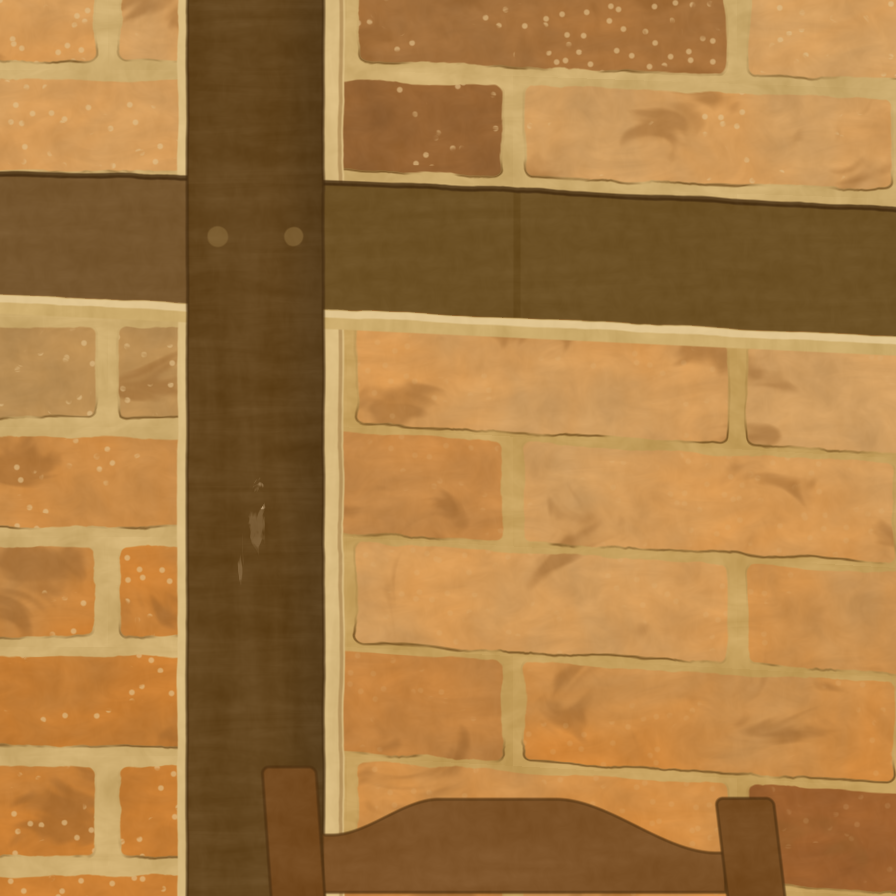
A WebGL 1 fragment shader for this texture:

```glsl
precision highp float;
uniform vec2 u_resolution;

float hash(vec2 p) {
  return fract(sin(dot(p, vec2(41.7, 289.3))) * 4375.85);
}

// Layered, turned and bent sines, roughly -1 to 1
float waves(vec2 p) {
  float sum = 0.0, amp = 0.6;
  for (int i = 0; i < 5; i++) {
    p = mat2(0.8, -0.6, 0.6, 0.8) * p * 1.7 + 1.3;
    p += 0.6 * sin(p.yx);
    sum += amp * sin(p.x) * sin(p.y);
    amp *= 0.62;
  }
  return sum;
}

// Cellular noise: distance to the nearest scattered point
float cells(vec2 p) {
  float nearest = 1.0;
  for (int y = -1; y <= 1; y++)
    for (int x = -1; x <= 1; x++) {
      vec2 id = floor(p) + vec2(x, y);
      vec2 point = id + vec2(hash(id), hash(id + 7.3));
      nearest = min(nearest, length(p - point));
    }
  return nearest;
}

float box(vec2 p, vec2 halfSize, float radius) {
  vec2 d = abs(p) - halfSize + radius;
  return length(max(d, 0.0)) + min(max(d.x, d.y), 0.0) - radius;
}

float fill(float d) {
  float soft = max(1.0 / u_resolution.y, 0.0014);
  return 1.0 - smoothstep(-soft, soft, d);
}

float line(float d, float width) {
  return fill(abs(d) - width);
}

vec3 brickwork(vec2 p, float upper, float right) {
  // Running bond; courses tilt to the right of the post
  float tilt = mix(0.056, 0.035, upper) * max(p.x - 0.38, 0.0);
  vec2 size = vec2(0.436, 0.1225);
  float v = (p.y - tilt - mix(0.4766, 0.078, upper)) / size.y;
  float odd = mod(floor(v), 2.0);
  float u = (p.x - mix(0.573, 0.387, odd) + 0.267 * (1.0 - right)) / size.x;
  vec2 id = floor(vec2(u, v));
  vec2 local = fract(vec2(u, v)) - 0.5;
  float rough = max(upper, 1.0 - right);
  float broad = waves(p * 7.0 + id * 3.1);
  float fine = waves(p * vec2(24.0, 40.0));
  vec2 gap = mix(vec2(0.012, 0.006), vec2(0.014, 0.011), rough);
  float d = box(local * size, size * 0.5 - gap, 0.008) + 0.003 * waves(p * 22.0);

  // Mortar
  vec3 mortar = mix(vec3(0.77, 0.62, 0.36), vec3(0.80, 0.67, 0.43), rough);
  mortar += 0.035 * fine + 0.02 * broad;

  // Brick tones: pale, orange, and aged ones by position
  float low = smoothstep(0.45, 0.95, p.y);
  float warm = clamp(0.15 + 0.4 * low + 0.35 * (hash(id + right) - 0.5)
    + 0.45 * (1.0 - right) * (1.0 - upper) + 0.3 * broad, 0.0, 1.0);
  vec3 brick = mix(vec3(0.83, 0.63, 0.39), vec3(0.76, 0.48, 0.20), warm);
  float first = right * step(id.x + 1.0 - odd, 0.5);
  float header = first * (1.0 - odd);
  brick = mix(brick, vec3(0.71, 0.46, 0.22), 0.5 * header);
  brick = mix(brick, vec3(0.57, 0.38, 0.20), upper * first * (0.75 + 0.2 * header));
  float grey = (1.0 - right) * (1.0 - upper) * step(id.y, -0.5);
  brick = mix(brick, vec3(0.70, 0.55, 0.34), 0.8 * grey);
  brick = mix(brick, vec3(0.60, 0.37, 0.18), right * step(2.5, id.y) * step(0.5, id.x));
  brick *= 1.0 + 0.05 * fine + 0.06 * broad;
  brick = mix(brick, vec3(0.55, 0.36, 0.17), 0.45 * smoothstep(0.35, 0.8, waves(p * 13.0 + 4.0)));

  // Pale chips, then dark cracks under the bricks
  float chip = 1.0 - smoothstep(0.08, 0.2, cells(p * 45.0));
  brick = mix(brick, vec3(0.87, 0.74, 0.53), chip * (0.15 + 0.5 * rough) * smoothstep(0.1, 0.5, broad + fine));
  vec3 wall = mix(mortar, brick, fill(d));
  float under = smoothstep(0.2, 0.42, local.y) + 0.3 * smoothstep(0.46, 0.49, abs(local.x));
  float crack = line(d - 0.001, 0.0012) * under * smoothstep(-0.5, 0.3, waves(p * 11.0 + 2.0));
  return mix(wall, vec3(0.42, 0.28, 0.11), 0.75 * min(crack, 1.0));
}

void main() {
  vec2 p = gl_FragCoord.xy / u_resolution;
  p.y = 1.0 - p.y;
  float wobble = 0.0015 * waves(p * 16.0);
  float beamTop = 0.193 + 0.025 * p.x + 0.016 * p.x * p.x + wobble;
  float beamBase = 0.328 + 0.047 * p.x + wobble;
  float right = step(0.285, p.x);
  vec3 color = brickwork(p, step(p.y, 0.27), right);

  // Plaster strips beside the timber
  vec3 plaster = vec3(0.85, 0.73, 0.50) + 0.03 * waves(p * vec2(40.0, 9.0));
  float side = mix(0.209 - p.x - 0.011, p.x - 0.384, right) + wobble;
  color = mix(color, plaster, fill(side));
  color = mix(color, vec3(0.62, 0.47, 0.27), 0.6 * right * line(side + 0.004, 0.002));
  float below = p.y - beamBase;
  color = mix(color, plaster - vec3(0.05, 0.06, 0.08), fill(below - 0.022 + wobble) * step(0.0, below));
  color = mix(color, vec3(0.88, 0.77, 0.56), line(below - 0.005, 0.004));

  // Cross beam
  float grain = waves(p * vec2(9.0, 70.0));
  vec3 beam = mix(vec3(0.46, 0.335, 0.18), vec3(0.425, 0.315, 0.145), right);
  beam += 0.012 * grain - 0.03 * line(p.x - 0.577, 0.004);
  color = mix(color, beam, fill(max(beamTop - p.y, below)));
  color = mix(color, vec3(0.25, 0.16, 0.06), 0.8 * line(p.y - beamTop, 0.003));

  // Upright post with pegs and scratches
  float post = abs(p.x - 0.285) - 0.076 + 0.5 * wobble;
  vec3 wood = vec3(0.385, 0.27, 0.12) + 0.022 * grain + 0.02 * waves(p * vec2(30.0, 5.0));
  wood *= 1.0 - 0.12 * smoothstep(0.3, 0.36, p.x);
  float peg = min(length(p - vec2(0.243, 0.264)), length(p - vec2(0.328, 0.264))) - 0.011;
  wood = mix(wood, vec3(0.51, 0.39, 0.21), 0.75 * fill(peg + wobble));
  float scratch = smoothstep(0.15, 0.6, waves(p * vec2(90.0, 25.0)));
  wood += 0.4 * scratch * fill(length((p - vec2(0.293, 0.55)) * vec2(1.6, 1.0)) - 0.018);
  wood += 0.1 * scratch * fill(length((p - vec2(0.285, 0.62)) * vec2(3.0, 1.0)) - 0.06);
  color = mix(color, wood, fill(post));
  color = mix(color, vec3(0.25, 0.16, 0.06), 0.6 * line(post, 0.0018));

  // Chair back: two stiles and a curved rail
  float railTop = 0.932 - 0.04 * smoothstep(0.37, 0.49, p.x) + 0.06 * smoothstep(0.62, 0.80, p.x);
  float rail = max(max(railTop - p.y, p.y - 0.996), abs(p.x - 0.585) - 0.225);
  float lean = p.y - 0.95;
  float stiles = min(box(p - vec2(0.329 + 0.07 * lean, 1.0), vec2(0.030, 0.144), 0.008),
                     box(p - vec2(0.838 + 0.12 * lean, 1.0), vec2(0.032, 0.109), 0.008));
  vec3 chair = vec3(0.49, 0.325, 0.16) + 0.02 * waves(p * vec2(8.0, 30.0));
  color = mix(color, chair, fill(rail));
  color = mix(color, vec3(0.33, 0.21, 0.08), 0.7 * line(rail, 0.0016));
  color = mix(color, chair - 0.035, fill(stiles));
  color = mix(color, vec3(0.30, 0.19, 0.07), 0.7 * line(stiles, 0.0016));

  color += 0.012 * waves(p * 90.0);
  gl_FragColor = vec4(color, 1.0);
}
```
